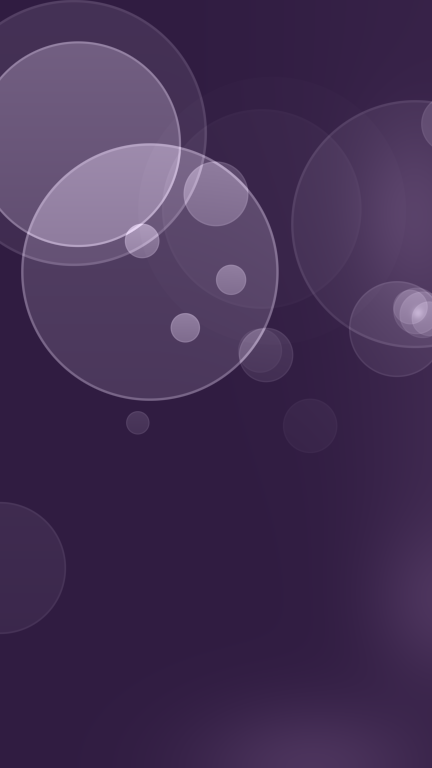
Give the GLSL for this background, as a WebGL 2 fragment shader.

```glsl
#version 300 es
precision highp float;
// Translucent lilac bokeh discs with bright rims over a dark plum backdrop.
// Soft Gaussian glows tint the backdrop; each disc is then blended on top,
// more strongly where the layers below are already light.

#define PLUM vec3(0.188, 0.110, 0.255)
#define GLOW_COLOR vec3(0.46, 0.34, 0.52)
#define LILAC vec3(0.95, 0.88, 1.00)
#define LIGHT_GAIN 4.0
#define RIM_BASE 0.0022
#define RIM_GROWTH 0.011
#define FLARE_CENTER vec2(0.968, 1.053)

uniform vec2 u_resolution;
out vec4 fragColor;

// Large discs: centre x, centre y, radius, fill (canvas widths)
const vec4 LARGE[8] = vec4[8](
  vec4(0.171, 1.470, 0.308, 0.110),
  vec4(0.181, 1.444, 0.238, 0.200),
  vec4(0.606, 1.294, 0.231, 0.030),
  vec4(0.630, 1.290, 0.310, 0.012),
  vec4(0.347, 1.148, 0.298, 0.190),
  vec4(0.961, 1.259, 0.287, 0.070),
  vec4(0.919, 1.016, 0.111, 0.085),
  vec4(0.000, 0.463, 0.153, 0.080)
);
const float LARGE_RIM[8] = float[8](0.09, 0.27, 0.01, 0.0, 0.27, 0.08, 0.08, 0.06);

// Small discs, same layout
const vec4 SMALL[9] = vec4[9](
  vec4(0.500, 1.329, 0.075, 0.180),
  vec4(0.329, 1.220, 0.040, 0.240),
  vec4(0.535, 1.130, 0.035, 0.210),
  vec4(0.429, 1.019, 0.034, 0.270),
  vec4(0.616, 0.956, 0.063, 0.120),
  vec4(0.602, 0.966, 0.051, 0.050),
  vec4(0.319, 0.799, 0.027, 0.150),
  vec4(0.718, 0.792, 0.063, 0.045),
  vec4(1.042, 1.491, 0.067, 0.110)
);

float glow(vec2 p, vec2 center, vec2 radii) {
  vec2 q = (p - center) / radii;
  return exp(-dot(q, q));
}

vec3 backdrop(vec2 p) {
  float light = 0.10 * smoothstep(0.35, 1.1, p.x) * smoothstep(0.4, 1.5, p.y);
  light += 0.20 * glow(p, vec2(1.08, 0.72), vec2(0.24, 0.50));
  light += 0.30 * glow(p, vec2(1.02, 0.38), vec2(0.16, 0.18));
  light += 0.40 * glow(p, vec2(0.72, 0.00), vec2(0.27, 0.15));
  light += 0.27 * glow(p, vec2(0.95, 1.28), vec2(0.13, 0.20));
  return mix(PLUM, GLOW_COLOR, light);
}

// Blends one disc, slightly brighter towards its top, and its rim
vec3 addDisc(vec3 color, vec2 p, vec4 disc, float rim, float pixel) {
  vec2 offset = p - disc.xy;
  float edge = length(offset) - disc.z;
  float inside = 1.0 - smoothstep(-pixel, pixel, edge);
  float shade = 1.0 + 0.15 * offset.y / disc.z;
  float fill = disc.w * shade * (0.4 + LIGHT_GAIN * color.g);
  color = mix(color, LILAC, clamp(fill, 0.0, 0.8) * inside);

  float width = RIM_BASE + RIM_GROWTH * disc.z;
  float line = 1.0 - smoothstep(-pixel, pixel, abs(edge + 0.5 * width) - 0.5 * width);
  return mix(color, LILAC, rim * line);
}

void main() {
  vec2 p = gl_FragCoord.xy / u_resolution.x;
  float pixel = 0.75 / u_resolution.x;
  vec3 color = backdrop(p);

  for (int i = 0; i < 8; i++)
    color = addDisc(color, p, LARGE[i], LARGE_RIM[i], pixel);
  for (int i = 0; i < 9; i++)
    color = addDisc(color, p, SMALL[i], 0.5 * SMALL[i].w, pixel);

  // Cluster of overlapping discs strung through a small flare
  for (int i = 0; i < 4; i++) {
    float t = float(i) / 3.0;
    vec2 center = FLARE_CENTER + mix(vec2(-0.018, 0.014), vec2(0.025, -0.013), t);
    float radius = 0.040 + 0.016 * sin(3.14159 * t);
    color = addDisc(color, p, vec4(center, radius, 0.08), 0.04, pixel);
  }
  color = mix(color, LILAC, 0.40 * glow(p, FLARE_CENTER, vec2(0.013)));

  fragColor = vec4(color, 1.0);
}
```
